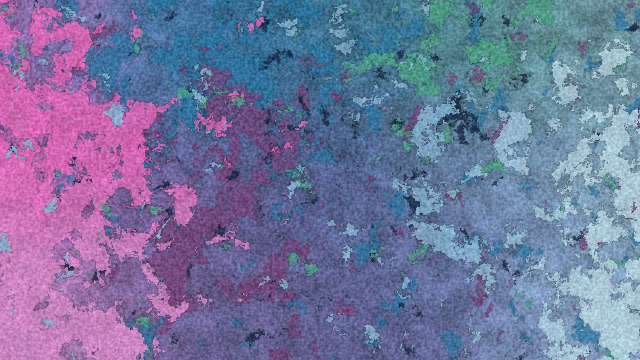
Write a Shadertoy shader that draws this texture.

```glsl
// Weathered paint: pink on the left, blue and green above, pale ice on the right.
// Soft colour pools form the ground; thresholded fractal gradient noise lays
// ragged flakes over it, each kind gathered in its own region, then fine grain.

vec2 gradientAt(vec2 cell) {
    vec3 h = fract(cell.xyx * vec3(0.1031, 0.1030, 0.0973));
    h += dot(h, h.yzx + 33.33);
    float angle = 6.2832 * fract((h.x + h.y) * h.z);
    return vec2(cos(angle), sin(angle));
}

float gradientNoise(vec2 p) {
    vec2 i = floor(p), f = fract(p);
    vec2 u = f * f * f * (f * (f * 6.0 - 15.0) + 10.0);
    vec2 e = vec2(0, 1);
    float bottom = mix(dot(gradientAt(i), f), dot(gradientAt(i + e.yx), f - e.yx), u.x);
    float top = mix(dot(gradientAt(i + e), f - e), dot(gradientAt(i + 1.0), f - 1.0), u.x);
    return mix(bottom, top, u.y);
}

// Rough gain keeps the thresholded outlines crumbly.
float fbm(vec2 p) {
    float sum = 0.0, amplitude = 1.0;
    for (int i = 0; i < 6; i++) {
        sum += amplitude * gradientNoise(p);
        p = mat2(1.6, 1.2, -1.2, 1.6) * p + 17.3;
        amplitude *= 0.68;
    }
    return sum;
}

// Soft spot with separate horizontal and vertical reach.
float pool(vec2 uv, vec2 centre, vec2 reach) {
    vec2 d = (uv - centre) / reach;
    return exp(-dot(d, d));
}

void addPool(inout vec4 sum, vec2 uv, vec2 centre, vec3 colour) {
    float w = pool(uv, centre, vec2(0.17, 0.27)) + 1e-5;
    sum += vec4(colour * w, w);
}

vec3 ground(vec2 uv) {
    vec4 s = vec4(0);
    addPool(s, uv, vec2(0.02, 0.95), vec3(0.57, 0.44, 0.69));
    addPool(s, uv, vec2(0.00, 0.55), vec3(0.75, 0.41, 0.70));
    addPool(s, uv, vec2(0.04, 0.08), vec3(0.68, 0.48, 0.70));
    addPool(s, uv, vec2(0.28, 0.88), vec3(0.24, 0.46, 0.63));
    addPool(s, uv, vec2(0.28, 0.40), vec3(0.42, 0.36, 0.57));
    addPool(s, uv, vec2(0.38, 0.05), vec3(0.40, 0.38, 0.57));
    addPool(s, uv, vec2(0.50, 0.90), vec3(0.21, 0.43, 0.57));
    addPool(s, uv, vec2(0.51, 0.50), vec3(0.32, 0.37, 0.55));
    addPool(s, uv, vec2(0.60, 0.12), vec3(0.37, 0.38, 0.57));
    addPool(s, uv, vec2(0.72, 0.90), vec3(0.34, 0.54, 0.56));
    addPool(s, uv, vec2(0.75, 0.42), vec3(0.41, 0.50, 0.66));
    addPool(s, uv, vec2(0.98, 0.94), vec3(0.42, 0.56, 0.61));
    addPool(s, uv, vec2(0.97, 0.50), vec3(0.52, 0.66, 0.74));
    addPool(s, uv, vec2(0.96, 0.08), vec3(0.53, 0.64, 0.78));
    return s.rgb / s.a;
}

// Higher cover means more flakes; a thin dark rim undercuts each edge.
void addFlakes(inout vec3 colour, float field, float cover, vec3 paint, float opacity) {
    float level = field + cover;
    colour *= 1.0 - 0.22 * opacity * smoothstep(-0.12, -0.02, level);
    colour = mix(colour, paint, opacity * smoothstep(-0.03, 0.05, level));
}

void mainImage(out vec4 fragColor, in vec2 fragCoord) {
    vec2 uv = fragCoord / iResolution.xy;
    vec2 p = fragCoord / iResolution.y;

    // Warped space breaks up the pools and the flake regions.
    vec2 warp = vec2(fbm(p * 5.0), fbm(p * 5.0 + 41.0));
    vec2 q = p + 0.025 * warp;
    vec2 w = uv + 0.055 * warp;
    vec3 colour = ground(w);
    float tone = fbm(q * 13.0 + 9.0);
    colour *= 1.0 + 0.20 * tone;

    // Blue wash across the top and in sparse spots elsewhere.
    float blue = 0.55 * pool(w, vec2(0.36, 0.88), vec2(0.24, 0.30)) - 0.48;
    addFlakes(colour, fbm(q * 8.0 + 63.0), blue, vec3(0.17, 0.49, 0.67), 0.65);

    // Plum stains drift down through the middle.
    float plum = 0.55 * pool(w, vec2(0.38, 0.66), vec2(0.13, 0.20))
               + 0.45 * pool(w, vec2(0.32, 0.32), vec2(0.20, 0.24)) - 0.56;
    addFlakes(colour, fbm(q * 7.0 + 87.0), plum, vec3(0.50, 0.27, 0.50), 0.65);

    // Dark pits cluster where the paint has worn through.
    float dark = 0.40 * pool(w, vec2(0.73, 0.68), vec2(0.06, 0.14))
               + 0.35 * pool(w, vec2(0.64, 0.43), vec2(0.05, 0.09))
               + 0.32 * pool(w, vec2(0.12, 0.58), vec2(0.06, 0.16))
               + 0.22 * pool(w, vec2(0.51, 0.72), vec2(0.12, 0.20)) - 0.66;
    addFlakes(colour, fbm(q * 10.0 + 29.0), dark, vec3(0.11, 0.18, 0.29), 0.8);

    // Green patina at the upper right.
    float green = 0.58 * pool(w, vec2(0.67, 0.84), vec2(0.10, 0.20))
                + 0.35 * pool(w, vec2(0.84, 0.93), vec2(0.10, 0.15)) - 0.62;
    addFlakes(colour, fbm(q * 9.0 + 51.0), green, vec3(0.31, 0.65, 0.54), 0.8);

    // Pink crust thins away from the left edge.
    float pink = 0.52 - 2.7 * uv.x - 0.55 * smoothstep(0.65, 1.0, uv.y);
    vec3 pinkPaint = mix(vec3(0.84, 0.54, 0.79), vec3(0.89, 0.41, 0.73), smoothstep(0.2, 0.6, w.y));
    addFlakes(colour, fbm(q * 7.0 + 75.0), max(pink, -0.9), pinkPaint * (1.0 + 0.09 * tone), 0.85);

    // Ice-coloured crust grows toward the right.
    float ice = 0.70 * pool(w, vec2(1.0, 0.52), vec2(0.16, 0.30))
              + 0.65 * pool(w, vec2(0.96, 0.10), vec2(0.15, 0.24))
              + 0.46 * pool(w, vec2(0.69, 0.46), vec2(0.13, 0.32)) - 0.60;
    vec3 icePaint = mix(vec3(0.52, 0.70, 0.82), vec3(0.71, 0.83, 0.88), smoothstep(0.65, 0.95, w.x));
    addFlakes(colour, fbm(q * 8.0 + 13.0), ice, icePaint * (1.0 + 0.07 * tone), 0.85);

    // Mineral speckle, slightly tinted.
    float grain = gradientNoise(p * 135.0) + 0.6 * gradientNoise(p * 71.0 + 5.0);
    float tint = gradientNoise(p * 95.0 + 31.0);
    colour += 0.13 * grain + 0.06 * tint * vec3(1.0, -0.4, 0.5);
    fragColor = vec4(clamp(colour, 0.0, 1.0), 1.0);
}
```
